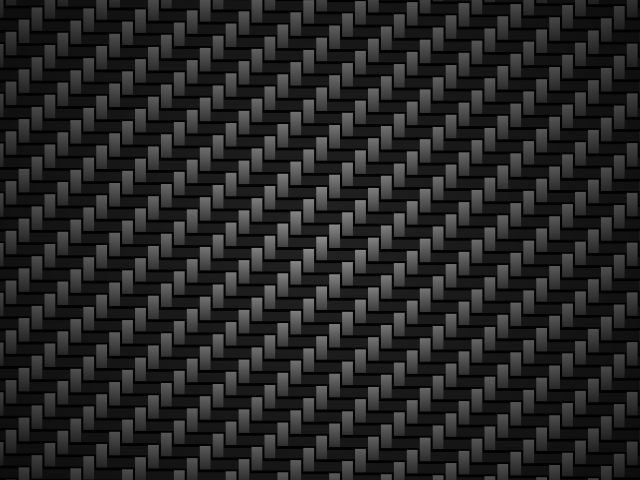
Reproduce this texture procedurally as a WebGL 2 fragment shader.

```glsl
#version 300 es
precision highp float;

uniform vec2 u_resolution;
out vec4 outColor;

// All lengths are fractions of the canvas height.
const float COLUMN_PITCH = 0.02696;
const float ROW_PERIOD = 0.10365;
const float COLUMN_RISE = 0.0254;
const vec2 WEAVE_ORIGIN = vec2(0.4431, 0.6146);
const vec2 TOW_SIZE = vec2(0.0226, 0.049);
const float BAR_HEIGHT = 0.0194;
const float MARGIN = 0.0021;

const vec3 GAP_COLOR = vec3(0.008);
const vec3 BAR_COLOR = vec3(0.132);
const vec3 TOW_TOP = vec3(0.56);
const vec3 TOW_BOTTOM = vec3(0.27);

// Antialiased coverage of the span from a to b.
float span(float x, float a, float b, float pixel) {
    return clamp((x - a) / pixel + 0.5, 0.0, 1.0)
         * clamp((b - x) / pixel + 0.5, 0.0, 1.0);
}

float box(vec2 p, vec2 low, vec2 high, float pixel) {
    return span(p.x, low.x, high.x, pixel) * span(p.y, low.y, high.y, pixel);
}

// Position measured right and down from the upper left corner of a tow.
vec2 towSpace(vec2 p, float column) {
    float top = column * COLUMN_RISE;
    float depth = mod(top - p.y + MARGIN, ROW_PERIOD) - MARGIN;
    return vec2(p.x - column * COLUMN_PITCH, depth);
}

// Horizontal bars run from each tow to the tow three columns on.
float barCoverage(vec2 p, float column, float pixel) {
    vec2 low = vec2(TOW_SIZE.x, TOW_SIZE.y - BAR_HEIGHT);
    vec2 high = vec2(3.0 * COLUMN_PITCH, TOW_SIZE.y);
    float coverage = 0.0;
    for (int k = 0; k < 4; k++) {
        vec2 q = towSpace(p, column - float(k));
        coverage = max(coverage, box(q, low, high, pixel));
    }
    return coverage;
}

vec3 weave(vec2 p, float pixel) {
    float column = floor((p.x + MARGIN) / COLUMN_PITCH);
    vec3 color = mix(GAP_COLOR, BAR_COLOR, barCoverage(p, column, pixel));

    // Vertical tows lie on top, shaded from top to bottom.
    vec2 q = towSpace(p, column);
    float shade = clamp(q.y / TOW_SIZE.y, 0.0, 1.0);
    vec3 tow = mix(TOW_TOP, TOW_BOTTOM, shade);
    return mix(color, tow, box(q, vec2(0.0), TOW_SIZE, pixel));
}

// Soft light that fades from the centre to the corners.
float spotlight(vec2 p, vec2 center) {
    float radius = length(p - center) / length(center);
    return 1.0 - 0.62 * radius;
}

void main() {
    float pixel = 1.0 / u_resolution.y;
    vec2 p = gl_FragCoord.xy * pixel;
    vec2 center = 0.5 * u_resolution * pixel;
    vec3 color = weave(p - WEAVE_ORIGIN, pixel) * spotlight(p, center);
    outColor = vec4(color, 1.0);
}
```
